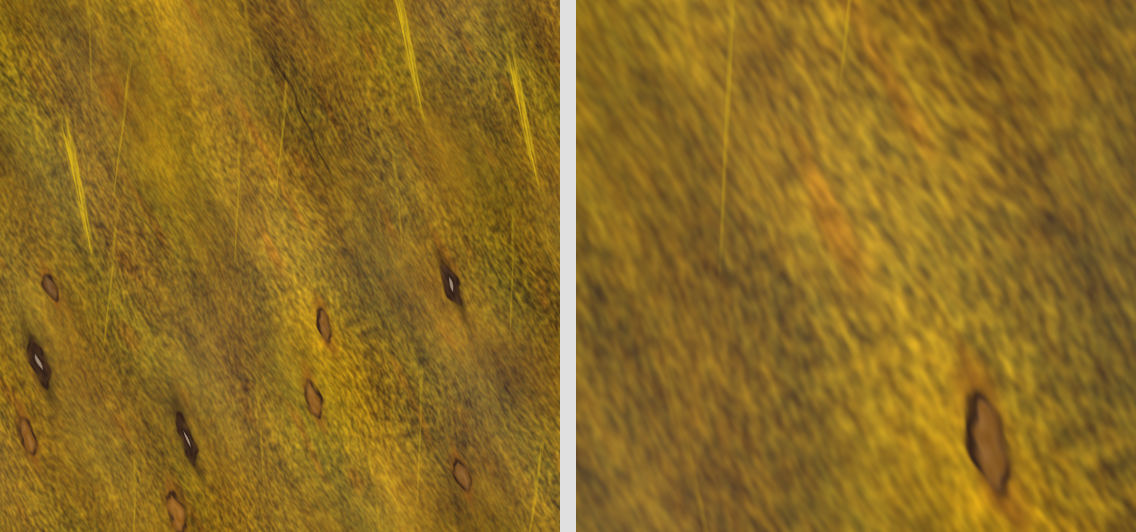
Left: the whole. Right: its middle third, enlarged.
This texture is drawn by a Shadertoy shader. Its source:

```glsl
// Draws a golden-brown fibrous tissue section with slanted grain, bright needles and dark lens-shaped cells.

const vec3 UMBER  = vec3(0.27, 0.195, 0.09);
const vec3 GOLD   = vec3(0.77, 0.60, 0.155);
const vec3 YELLOW = vec3(0.90, 0.75, 0.10);
const vec3 RUST   = vec3(0.58, 0.34, 0.11);
const vec3 AMBER  = vec3(0.68, 0.44, 0.14);
const vec3 DUSK   = vec3(0.46, 0.32, 0.18);
const vec3 INK    = vec3(0.16, 0.10, 0.09);
const vec3 PALE   = vec3(0.80, 0.72, 0.62);
const float GRAIN_ANGLE = 1.10;

float hash(vec2 p) {
    vec3 q = fract(p.xyx * 0.1031);
    q += dot(q, q.yzx + 33.33);
    return fract((q.x + q.y) * q.z);
}

float gradientDot(vec2 cell, vec2 offset) {
    float a = 6.2832 * hash(cell);
    return dot(vec2(cos(a), sin(a)), offset);
}

// Gradient noise, roughly -0.7 to 0.7
float noise(vec2 p) {
    vec2 i = floor(p), f = p - i;
    vec2 s = f * f * f * (f * (f * 6.0 - 15.0) + 10.0);
    vec2 e = vec2(0.0, 1.0);
    return mix(mix(gradientDot(i, f), gradientDot(i + e.yx, f - e.yx), s.x),
               mix(gradientDot(i + e, f - e), gradientDot(i + e.yy, f - e.yy), s.x), s.y);
}

// Turns a point into (across, along) for a line falling to the right
vec2 toAxis(vec2 p, float angle) {
    float c = cos(angle), s = sin(angle);
    return vec2(s * p.x + c * p.y, c * p.x - s * p.y);
}

float bell(float x, float width) {
    return exp(-x * x / (width * width));
}

// Low-discrepancy scatter in the unit square
vec2 scatter(float i, vec2 start) {
    return fract(start + i * vec2(0.755, 0.570));
}

// Broad bands and long streaks
float bandTone(vec2 g) {
    float sway = 0.05 * noise(g * vec2(3.0, 2.5) + 7.0);
    float tone = 0.53;
    tone += 0.25 * bell(g.x - 0.71 + sway, 0.055) * (0.8 + noise(g * vec2(12.0, 5.0)));
    tone -= 0.09 * bell(g.x - 0.86 + sway, 0.07);
    tone -= 0.10 * smoothstep(1.0, 1.15, g.x + sway);
    tone += 0.26 * noise(g * vec2(7.0, 3.0) + 20.0);
    tone += 0.20 * noise(g * vec2(20.0, 7.0) + 40.0);
    return tone + 0.20 * noise(g * vec2(52.0, 10.0) + 60.0);
}

// Short fine grain, rougher in some patches than in others
float grainTone(vec2 g, vec2 fine) {
    float rough = 1.0 + 0.9 * noise(g * vec2(6.0, 4.0) + 75.0);
    float grain = 0.20 * noise(fine * vec2(95.0, 34.0));
    grain += 0.34 * noise(fine * vec2(175.0, 62.0) + 90.0);
    return rough * (grain + 0.16 * noise(fine * vec2(235.0, 120.0) + 110.0));
}

// Tapered bundle of strands, x across and y along
float needle(vec2 q, float halfLength, float width, float px) {
    float t = q.y / halfLength;
    float w = width * mix(1.0, 0.2, 0.5 + 0.5 * clamp(t, -1.0, 1.0));
    float strands = 0.7 + 1.3 * noise(vec2(q.x * 260.0 + 5.0, q.y * 12.0));
    float body = 1.0 - smoothstep(w * 0.3, w + px, abs(q.x));
    return body * clamp(strands, 0.0, 1.0) * (1.0 - smoothstep(0.4, 1.0, abs(t)));
}

// Pointed oval: negative inside, zero at the side and tip
float lens(vec2 q, vec2 halfSize) {
    vec2 r = q / halfSize;
    return sqrt(r.x * r.x + 0.02) + r.y * r.y - 1.0;
}

vec3 addCell(vec3 col, vec2 q, vec2 size, vec3 fill, float dark, float grain) {
    q.x += 0.010 * noise(q * 22.0 + size * 900.0);
    float d = lens(q, size) + 0.9 * grain;
    float halo = 1.0 - smoothstep(-0.6, 0.9, lens(q, size * vec2(0.8, 1.7)));
    col = mix(col, mix(RUST, UMBER, dark), 0.6 * halo);
    col = mix(col, fill + 0.3 * grain, 0.9 - 0.9 * smoothstep(-0.25, 0.1, d));
    float rimGap = 0.55 + 0.9 * noise(q * 45.0 + size * 500.0);
    col = mix(col, INK, clamp(rimGap, 0.15, 0.85) * bell(d + 0.1, 0.25));
    col = mix(col, INK, 0.85 * dark * (1.0 - smoothstep(-0.7, 0.25, d)));
    float slit = 1.0 - smoothstep(-0.6, 0.2, lens(q, size * vec2(0.25, 0.35)));
    return mix(col, PALE, 0.7 * dark * slit);
}

void mainImage(out vec4 fragColor, in vec2 fragCoord) {
    float px = 1.0 / iResolution.y;
    vec2 p = fragCoord * px;
    float aspect = iResolution.x * px;
    vec2 g = toAxis(p, GRAIN_ANGLE);
    vec2 fine = toAxis(p, 1.06) + 0.02 * noise(p * 5.0);

    // Fibre ground with drifting olive and rust tints
    float tone = bandTone(g) + grainTone(g, fine);
    vec3 col = mix(UMBER, GOLD, clamp(tone, 0.05, 1.25));
    float hue = noise(g * vec2(9.0, 4.0) + 130.0) + 0.6 * noise(fine * vec2(120.0, 45.0) + 150.0);
    col += hue * vec3(-0.035, 0.025, 0.02);
    col.b += 0.09 * noise(g * vec2(5.0, 3.0) + 170.0) - 0.06 * (tone - 0.5);
    float rust = smoothstep(0.25, 0.55, noise(g * vec2(28.0, 7.0) + 190.0));
    col = mix(col, RUST * (0.55 + 0.85 * tone), 0.45 * rust);

    // Needles: many faint, a few bold, each at its own steep angle
    for (float i = 0.0; i < 26.0; i++) {
        vec2 centre = scatter(i, vec2(0.14, 0.65)) * vec2(aspect, 1.0);
        float r = hash(vec2(i, 3.0));
        float bold = step(mod(i, 9.0), 0.5);
        vec2 q = toAxis(p - centre, mix(1.05, 1.75, mix(r, 0.45, bold)));
        q.x += 0.25 * q.y * q.y * (r - 0.5);
        float glow = needle(q, mix(0.07, 0.20, max(r, bold * 0.8)), mix(0.004, 0.015, bold), px);
        col = mix(col, YELLOW, glow * mix(0.12 + 0.4 * r * r, 0.85, bold));
    }

    // Thin dark crack
    vec2 crack = toAxis(p - vec2(0.56, 0.80), 1.13);
    crack.x += 0.012 * noise(vec2(crack.y * 14.0, 2.0));
    col = mix(col, INK, 0.7 * needle(crack, 0.19, 0.004, px));

    // Lens-shaped cells in the lower half
    float cellGrain = 0.4 * noise(fine * vec2(150.0, 50.0) + 220.0);
    for (float i = 0.0; i < 9.0; i++) {
        vec2 centre = scatter(i, vec2(0.05, 0.30)) * vec2(aspect, 0.5) + vec2(0.0, 0.03);
        float r = hash(vec2(i, 11.0));
        float dark = step(abs(mod(i, 3.0) - 1.0), 0.5);
        vec2 size = vec2(0.014, 0.038) * mix(0.8, 1.3, r) * mix(vec2(1.0), vec2(0.95, 1.45), dark);
        vec2 q = toAxis(p - centre, mix(1.15, 1.38, r));
        col = addCell(col, q, size, mix(DUSK, AMBER, r), dark, cellGrain);
    }

    fragColor = vec4(clamp(col, 0.0, 1.0), 1.0);
}
```
